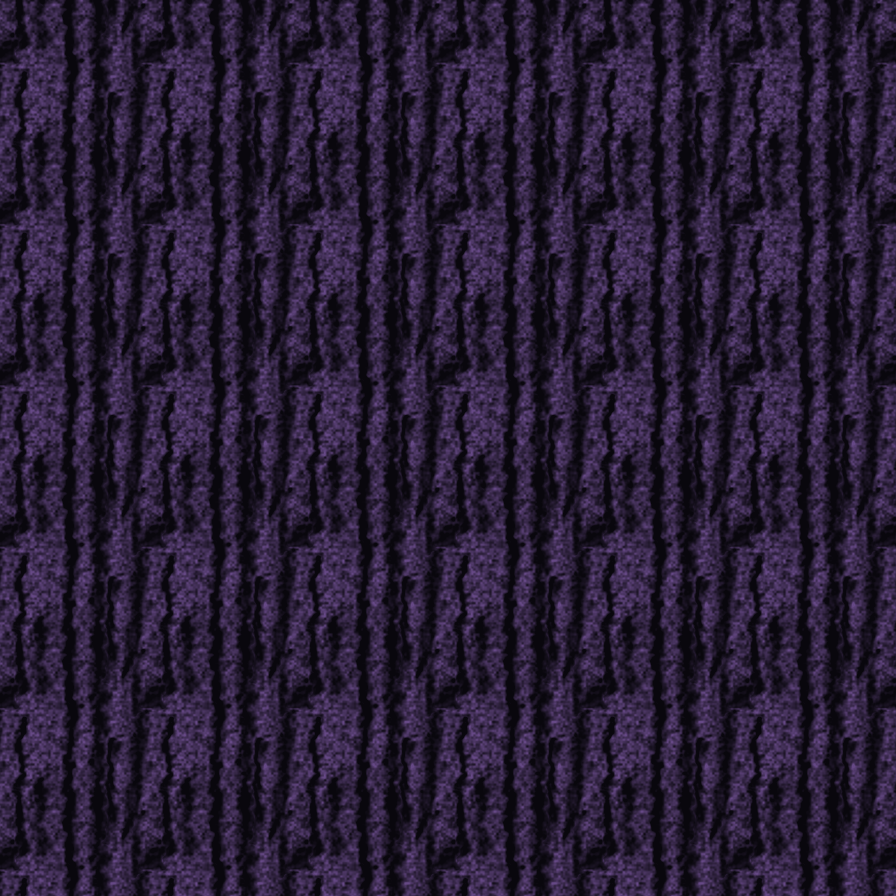
Give the GLSL for this texture, as a three.js fragment shader.

```glsl
// Dark violet tree bark: a repeating tile of rough ridges, deep furrows and broken plates.
#define REPEATS vec2(6.095, 5.553)
#define TILE_SHIFT vec2(0.0, 0.434)
#define TILE_SIZE vec2(1.0, 1.1)
#define SHADOW_COLOR vec3(0.036, 0.028, 0.052)
#define RIDGE_COLOR vec3(0.400, 0.285, 0.525)
#define SWAY 0.045
#define RAGGEDNESS 0.050
#define RELIEF 0.40
#define GRAIN 0.95
#define LIGHT_STEP vec2(0.022, 0.014)

varying vec2 vUv;

float hash(vec2 p) {
  return fract(sin(dot(p, vec2(127.1, 311.7))) * 43758.5453);
}

// Value noise that wraps after one tile
float tileNoise(vec2 t, vec2 cells) {
  vec2 p = t * cells;
  vec2 i = floor(p);
  vec2 f = fract(p);
  f = f * f * (3.0 - 2.0 * f);
  vec2 a = mod(i, cells);
  vec2 b = mod(i + 1.0, cells);
  return mix(mix(hash(a), hash(vec2(b.x, a.y)), f.x),
             mix(hash(vec2(a.x, b.y)), hash(b), f.x), f.y);
}

// Soft furrow along a wrapped segment: 1 in its bed, 0 outside
float furrow(vec2 t, vec2 from, vec2 to, float width) {
  vec2 halfSpan = 0.5 * (to - from);
  vec2 d = fract(t - 0.5 * (from + to) + 0.5) - 0.5;
  float along = clamp(dot(d, halfSpan) / dot(halfSpan, halfSpan), -1.0, 1.0);
  float dist = length((d - halfSpan * along) * TILE_SIZE);
  return 1.0 - smoothstep(0.1 * width, 2.1 * width, dist);
}

// Sloping hollow that ends at the top edge of the next plate
float hollow(vec2 t) {
  float x = fract(t.x - 0.5) - 0.44;
  float y = fract(t.y);
  float inside = smoothstep(-0.04, 0.02, x) * (1.0 - smoothstep(0.17, 0.23, x));
  float top = 0.88 - 0.75 * x;
  return inside * smoothstep(top - 0.06, top + 0.08, y)
       * (1.0 - smoothstep(0.95, 0.999, y));
}

// Bark height from 0 in the furrows to about 1 on the ridges
float barkHeight(vec2 t) {
  float sway = tileNoise(t, vec2(5.0, 6.0)) - 0.5;
  float chips = tileNoise(t + 0.37, vec2(17.0, 19.0)) - 0.5;
  float crumbs = tileNoise(t + 0.61, vec2(36.0, 38.0)) - 0.5;
  float rough = chips + 0.6 * crumbs;
  vec2 p = t + vec2(SWAY * sway + RAGGEDNESS * rough, RAGGEDNESS * (chips - crumbs));

  // Continuous furrows beside the narrow ridge
  float cut = furrow(p, vec2(0.490, 0.0), vec2(0.490, 1.0), 0.036);
  cut = max(cut, furrow(p, vec2(0.680, 0.0), vec2(0.680, 1.0), 0.048));

  // Furrows around the plates, and the split in the broad plate
  cut = max(cut, furrow(p, vec2(0.145, 0.04), vec2(0.138, 0.88), 0.030));
  cut = max(cut, furrow(p, vec2(0.290, 0.42), vec2(0.300, 0.55), 0.042));
  cut = max(cut, 0.65 * furrow(p, vec2(0.300, 0.50), vec2(0.285, 0.83), 0.046));
  cut = max(cut, 0.9 * furrow(p, vec2(0.950, 0.02), vec2(0.945, 0.40), 0.038));

  // Slanting cracks in the broken ridge
  cut = max(cut, 0.9 * furrow(p, vec2(0.790, 0.16), vec2(0.715, 0.80), 0.032));
  cut = max(cut, 0.9 * furrow(p, vec2(0.965, 0.30), vec2(0.865, 0.74), 0.034));
  cut = max(cut, 0.8 * furrow(p, vec2(0.925, 0.60), vec2(0.935, 0.98), 0.038));
  cut = max(cut, 0.85 * hollow(p));

  // Long streaks and lumps wear the ridges unevenly
  float streaks = tileNoise(t + 0.13, vec2(15.0, 4.0)) - 0.5;
  float lumps = tileNoise(t, vec2(9.0, 8.0)) - 0.5;
  return 1.0 - cut + 0.26 * streaks + 0.24 * lumps + 0.26 * chips + 0.16 * crumbs;
}

void main() {
  vec2 t = vec2(vUv.x, 1.0 - vUv.y) * REPEATS - TILE_SHIFT;

  // Light falls from the upper left
  float height = barkHeight(t);
  float slope = clamp(height - barkHeight(t - LIGHT_STEP), -0.6, 0.35);

  // Fine crust on the ridges, upright fibres in the hollows
  float crust = 0.45 * tileNoise(t, vec2(36.0, 42.0))
              + 0.55 * tileNoise(t + 0.21, vec2(64.0, 72.0)) - 0.5;
  float fibres = tileNoise(t, vec2(48.0, 9.0)) - 0.5;
  float raised = clamp(height, 0.0, 1.1);

  // Lower halves of the plates lie in half shade
  float y = fract(t.y);
  float shade = smoothstep(0.30, 0.50, y) * (1.0 - smoothstep(0.78, 0.92, y));

  float tone = mix(0.03, 0.57 - 0.07 * shade, raised) + RELIEF * slope;
  tone += GRAIN * crust * mix(0.18, 1.0, raised);
  tone += 0.14 * fibres * (1.0 - 0.5 * raised);

  vec3 color = mix(SHADOW_COLOR, RIDGE_COLOR, clamp(tone, 0.0, 1.0));
  gl_FragColor = vec4(color, 1.0);
}
```
